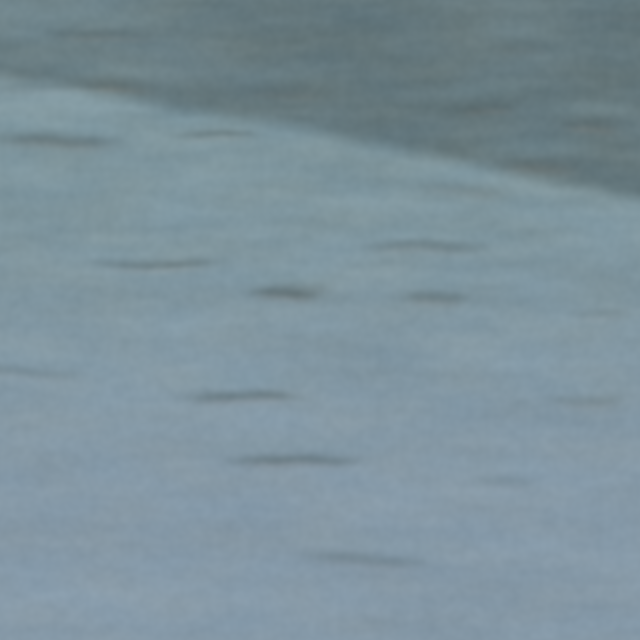
A three.js fragment shader for this texture:

```glsl
// Calm grey-blue water: a darker band slants across the top, over a paler sheet.
// Stretched gradient noise makes the soft ripples; a loop scatters thin dark
// wavelets, each with a pale crest above it and a faint warm edge below.

varying vec2 vUv;

const vec3 TEAL_WATER = vec3(0.495, 0.585, 0.615);
const vec3 BLUE_WATER = vec3(0.525, 0.600, 0.655);
const vec3 BAND_COLOR = vec3(0.388, 0.460, 0.478);
const vec3 WAVELET_COLOR = vec3(0.350, 0.415, 0.430);
const vec3 CREST_COLOR = vec3(0.510, 0.620, 0.660);
const vec3 WARM_TINT = vec3(0.030, 0.002, -0.012);

const float BAND_LEFT = 0.885;      // height of the band edge at the left
const float BAND_SLOPE = -0.19;
const float BAND_SOFTNESS = 0.018;
const float RIPPLE_CONTRAST = 0.075;
const float MOTTLE_CONTRAST = 0.016;
const int WAVELETS = 26;

float hash(vec2 p) {
  vec3 q = fract(p.xyx * vec3(0.1031, 0.1030, 0.0973));
  q += dot(q, q.yzx + 33.33);
  return fract((q.x + q.y) * q.z);
}

vec2 gradient(vec2 cell) {
  float angle = 6.2832 * hash(cell + 17.0);
  return vec2(cos(angle), sin(angle));
}

// Gradient noise, about -0.7 to 0.7
float noise(vec2 p) {
  vec2 i = floor(p);
  vec2 f = p - i;
  vec2 u = f * f * f * (f * (f * 6.0 - 15.0) + 10.0);
  vec2 e = vec2(0.0, 1.0);
  float low = mix(dot(gradient(i), f), dot(gradient(i + e.yx), f - e.yx), u.x);
  float high = mix(dot(gradient(i + e), f - e), dot(gradient(i + 1.0), f - 1.0), u.x);
  return mix(low, high, u.y);
}

// Wide, flat ripples in three sizes
float ripples(vec2 p) {
  return 0.50 * noise(p * vec2(2.2, 10.0) + 3.0)
       + 0.42 * noise(p * vec2(4.5, 25.0) + 11.0)
       + 0.30 * noise(p * vec2(9.0, 52.0) + 29.0);
}

// Soft horizontal dash with tapering ends
float dash(vec2 d, vec2 radius) {
  vec2 q = d / radius;
  return exp(-q.x * q.x * q.x * q.x - q.y * q.y);
}

void main() {
  // Bend the surface slightly so that no line is quite straight
  vec2 p = vUv;
  p.y += 0.014 * noise(vUv * vec2(3.5, 5.0) + 7.0);
  p.y += 0.005 * noise(vUv * vec2(13.0, 18.0) + 41.0);

  // Pale sheet, bluer towards the bottom
  vec3 color = mix(BLUE_WATER, TEAL_WATER, smoothstep(0.15, 0.8, p.y));

  // Dark band, weaker in the upper left corner
  float above = p.y - (BAND_LEFT + BAND_SLOPE * p.x);
  float band = smoothstep(-BAND_SOFTNESS, BAND_SOFTNESS, above);
  float corner = smoothstep(0.45, 0.0, p.x) * smoothstep(0.0, 0.1, above);
  color = mix(color, BAND_COLOR, band * (0.92 - 0.42 * corner));

  // Ripples are stronger in the upper half
  float upper = smoothstep(0.3, 0.65, p.y);
  color += RIPPLE_CONTRAST * mix(0.5, 1.0, upper) * ripples(p);

  // Scattered wavelets, denser towards the top
  for (int i = 0; i < WAVELETS; i++) {
    float id = float(i);
    float size = hash(vec2(id, 5.0));
    float strength = mix(0.2, 0.75, pow(hash(vec2(id, 9.0)), 1.5));
    vec2 center = vec2(hash(vec2(id, 1.0)), pow(hash(vec2(id, 2.0)), 0.6));
    vec2 radius = vec2(mix(0.04, 0.10, size), mix(0.007, 0.012, hash(vec2(id, 7.0))));
    vec2 d = p - center;
    d.y += 0.06 * d.x * (hash(vec2(id, 13.0)) - 0.2);
    color = mix(color, CREST_COLOR, 0.3 * strength * dash(d - vec2(0.0, 0.024), radius * 1.3));
    color = mix(color, WAVELET_COLOR, strength * dash(d, radius));
    color += WARM_TINT * strength * dash(d + vec2(0.0, 0.009), radius * 0.8);
  }

  // Faint mottling in brightness and hue
  float mottle = noise(vUv * vec2(38.0, 50.0)) + 0.7 * noise(vUv * 85.0 + 5.0);
  float hue = noise(vUv * vec2(9.0, 22.0) + 60.0);
  color += MOTTLE_CONTRAST * (mottle + hue * vec3(-0.7, 0.0, 0.9));

  gl_FragColor = vec4(color, 1.0);
}
```
